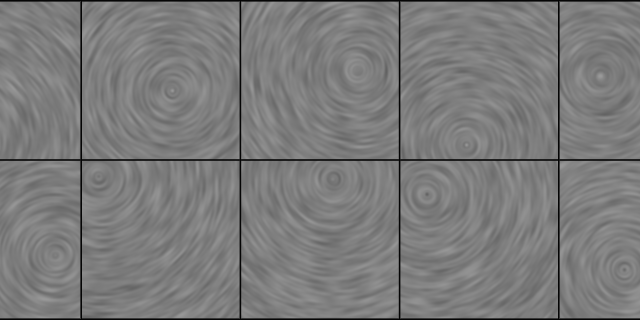
Write a Shadertoy shader that draws this pattern.

```glsl
// Square grey metal tiles, each brushed in arcs around its own random centre, with thin dark joints.

float hash(vec2 p) {
    vec3 h = fract(p.xyx * vec3(0.1031, 0.1030, 0.0973));
    h += dot(h, h.yzx + 33.33);
    return fract((h.x + h.y) * h.z);
}

float valueNoise(vec2 p) {
    vec2 i = floor(p);
    vec2 f = fract(p);
    f = f * f * (3.0 - 2.0 * f);
    float lower = mix(hash(i), hash(i + vec2(1.0, 0.0)), f.x);
    float upper = mix(hash(i + vec2(0.0, 1.0)), hash(i + 1.0), f.x);
    return mix(lower, upper, f.y);
}

// Fine noise smeared along circular arcs; the result is centred on zero
float brushedArcs(vec2 fromCentre, vec2 seed) {
    float radius = max(length(fromCentre), 0.025);
    float sum = 0.0;
    float total = 0.0;
    for (int k = -8; k <= 8; k++) {
        float t = float(k) / 9.0;
        float angle = 0.08 * t / radius;
        float c = cos(angle);
        float s = sin(angle);
        float weight = 1.0 - t * t;
        sum += weight * valueNoise(mat2(c, s, -s, c) * fromCentre * 50.0 + seed);
        total += weight;
    }
    return sum / total - 0.5;
}

void mainImage(out vec4 fragColor, in vec2 fragCoord) {
    const float tileSize = 0.4975; // in canvas heights

    // Tile grid: a column centred on the canvas, a row joint across its middle
    vec2 p = (fragCoord - 0.5 * iResolution.xy) / iResolution.y;
    vec2 grid = p / tileSize + vec2(0.5, 0.0);
    vec2 cell = floor(grid);
    vec2 local = grid - cell;

    // Brushed face
    vec2 centre = 0.05 + 0.9 * vec2(hash(cell + 17.0), hash(cell + 43.0));
    float grey = 0.496 + 0.29 * brushedArcs(local - centre, cell * 137.0 + 311.0);

    // Joints
    vec2 edge = min(local, 1.0 - local) * tileSize;
    float jointDistance = min(edge.x, edge.y) - 0.0025;
    float joint = clamp(0.5 - jointDistance * iResolution.y, 0.0, 1.0);

    fragColor = vec4(vec3(mix(grey, 0.02, joint)), 1.0);
}
```
